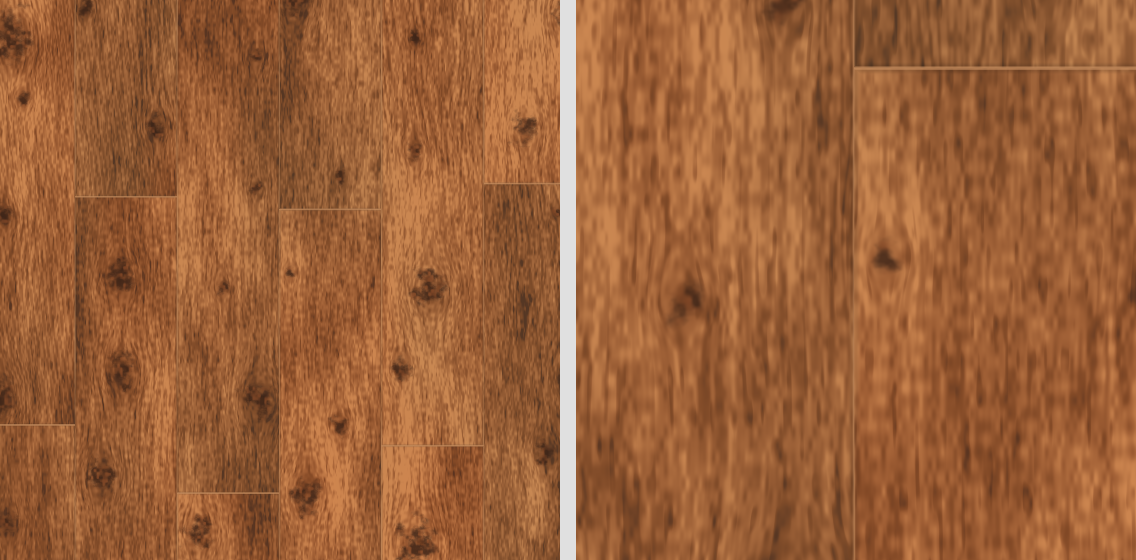
Left: the whole. Right: its middle third, enlarged.
Write a WebGL 1 fragment shader that draws this texture.

```glsl
precision highp float;
// Rustic oak floor: tall staggered planks with thin pale seams.
// Each plank layers stretched noise for patches, streaks and pores, warped
// sine bands for growth rings, and scattered knots that bend the grain.

uniform vec2 u_resolution;

float hash(vec2 p) {
  return fract(sin(dot(p, vec2(127.1, 311.7))) * 43758.5453);
}

float noise(vec2 p) {
  vec2 i = floor(p), f = fract(p);
  f = f * f * (3.0 - 2.0 * f);
  return mix(mix(hash(i), hash(i + vec2(1.0, 0.0)), f.x),
             mix(hash(i + vec2(0.0, 1.0)), hash(i + 1.0), f.x), f.y);
}

float fbm(vec2 p) {
  float sum = 0.0, amp = 0.5;
  for (int i = 0; i < 4; i++) {
    sum += amp * noise(p);
    p = p * 2.03 + 17.3;
    amp *= 0.5;
  }
  return sum / 0.9375;
}

// Oak colour from dark (0) to light (1)
vec3 oak(float tone) {
  vec3 c = mix(vec3(0.34, 0.21, 0.135), vec3(0.50, 0.293, 0.158), smoothstep(-0.1, 0.35, tone));
  c = mix(c, vec3(0.61, 0.373, 0.212), smoothstep(0.28, 0.66, tone));
  return mix(c, vec3(0.79, 0.53, 0.32), smoothstep(0.55, 1.15, tone));
}

void main() {
  vec2 uv = gl_FragCoord.xy / u_resolution.y;
  float pixel = 1.0 / u_resolution.y;

  // Plank layout: even and odd columns have opposite end joints
  const float width = 0.1824, len = 1.1;
  float across = (uv.x - 0.134) / width + 1.0;
  float column = floor(across);
  float joint = 0.16 + 0.52 * mod(column, 2.0) + 0.2 * (hash(vec2(column, 4.7)) - 0.5);
  float along = (uv.y - joint) / len;
  vec2 plank = vec2(column, floor(along));
  vec2 local = vec2(fract(across) * width, fract(along) * len);
  float seed = hash(plank + 3.1);

  // Knots: dark irregular ovals that push the grain aside
  vec2 grain = local;
  float knot = 0.0, halo = 0.0;
  vec2 wobble = vec2(fbm(local * 60.0 + seed * 90.0), fbm(local * 60.0 + 31.0 + seed * 90.0)) - 0.5;
  for (int i = 0; i < 5; i++) {
    vec2 id = plank * 7.0 + vec2(float(i) * 1.7, 9.2);
    vec2 center = vec2(width * (0.1 + 0.8 * hash(id)),
                       len * (float(i) + 0.15 + 0.7 * hash(id + 2.3)) / 5.0);
    float size = mix(0.008, 0.032, pow(hash(id + 5.9), 1.6));
    vec2 d = local - center;
    vec2 reach = d * vec2(1.0, 0.75) / size;
    float r = length(reach + wobble * 2.4);
    knot = max(knot, 1.0 - smoothstep(0.2, 1.4, r));
    halo = max(halo, exp(-0.4 * dot(reach, reach)));
    grain.x -= 0.75 * d.x * exp(-0.35 * dot(reach, reach));
  }
  grain += vec2(seed * 37.0, seed * 61.0);

  // Broad patches, then streaks at finer and finer scales
  float patches = fbm(grain * vec2(8.0, 2.8));
  float cloud = fbm(grain * vec2(24.0, 7.0) + 40.0);
  vec2 fiber = grain + vec2(0.006 * (noise(grain * vec2(14.0, 9.0)) - 0.5), 0.0);
  float streak = noise(fiber * vec2(95.0, 6.0));
  float fine = noise(fiber * vec2(230.0, 30.0) + 7.0);
  float grit = noise(fiber * vec2(400.0, 130.0) + 23.0);
  float pores = smoothstep(0.6, 0.9, noise(fiber * vec2(300.0, 48.0) + 51.0));

  // Growth rings, strong only in parts of some planks
  float field = grain.x * 65.0 + 15.0 * fbm(grain * vec2(8.0, 1.9) + 12.0);
  float ring = pow(0.5 + 0.5 * sin(6.2832 * field), 2.5);
  float ringMask = smoothstep(0.35, 0.7, noise(grain * vec2(10.0, 2.6) + 71.0));

  float tone = 0.75 + 0.36 * (hash(plank + 8.4) - 0.5);
  tone += 1.3 * (patches - 0.5) + 0.5 * (cloud - 0.5);
  tone += 0.24 * (streak - 0.5) + 0.38 * (fine - 0.5) + 0.42 * (grit - 0.5);
  tone -= 0.28 * pores + 0.24 * ring * ringMask + 0.3 * halo;
  vec3 color = oak(tone);

  // Drift between red brown and olive brown
  float warmth = 0.5 * hash(plank + 6.6) + 0.7 * noise(grain * vec2(11.0, 3.5) + 19.0) - 0.6;
  color += warmth * vec3(0.035, -0.022, -0.028);

  // Knot hearts, mottled with reddish flecks
  float mottle = noise(local * vec2(190.0, 160.0) + seed * 50.0);
  vec3 heart = mix(vec3(0.22, 0.13, 0.085), vec3(0.48, 0.26, 0.14), smoothstep(0.35, 0.95, mottle));
  color = mix(color, heart, 0.8 * knot);

  // Seams: faint between columns, brighter at plank ends
  float side = min(local.x, width - local.x);
  float end = min(local.y, len - local.y);
  color *= 1.0 - 0.12 * (1.0 - smoothstep(0.001, 0.004, min(side, end)));
  float sideLine = 1.0 - smoothstep(0.0003, 0.0006 + pixel, side);
  float endLine = 1.0 - smoothstep(0.0005, 0.0009 + pixel, end);
  float wear = 0.1 + 0.55 * noise(vec2(column * 5.0, uv.y * 14.0));
  color = mix(color, vec3(0.76, 0.54, 0.36), max(sideLine * wear, endLine * 0.75));

  gl_FragColor = vec4(clamp(color, 0.0, 1.0), 1.0);
}
```
